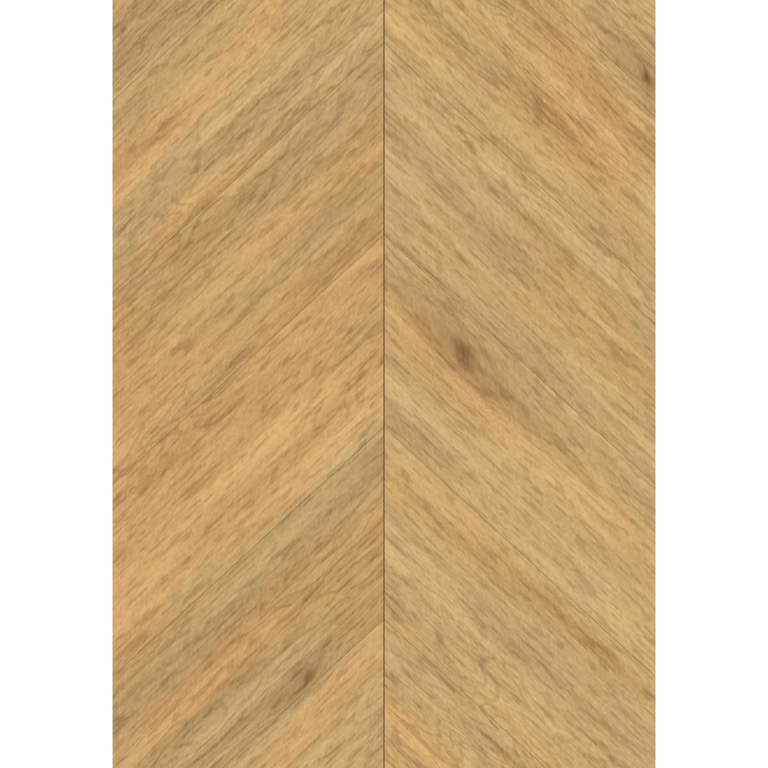
This texture is drawn by a WebGL 1 fragment shader. Its source:

```glsl
precision highp float;

uniform vec2 u_resolution;

const float PLANKS = 4.0;        // planks per column, top to bottom
const float JOINT_PHASE = 0.194; // height of the lowest joint at the spine
const float SLOPE = 0.92;        // fall of the planks away from the spine
const float HALF_WIDTH = 0.3535; // half width of the wooden panel
const vec3 PAPER = vec3(1.0);
const vec3 OAK_DARK = vec3(0.64, 0.51, 0.34);
const vec3 OAK_LIGHT = vec3(0.84, 0.70, 0.485);
const vec3 SEAM = vec3(0.42, 0.31, 0.19);

float hash(vec3 p) {
  p = fract(p * vec3(0.1031, 0.1030, 0.0973));
  p += dot(p, p.yzx + 33.33);
  return fract((p.x + p.y) * p.z);
}

float noise(vec2 p, float seed) {
  vec2 i = floor(p);
  vec2 f = fract(p);
  f = f * f * (3.0 - 2.0 * f);
  float low = mix(hash(vec3(i, seed)), hash(vec3(i + vec2(1.0, 0.0), seed)), f.x);
  float high = mix(hash(vec3(i + vec2(0.0, 1.0), seed)), hash(vec3(i + 1.0, seed)), f.x);
  return mix(low, high, f.y);
}

float fbm(vec2 p, float seed) {
  float sum = 0.0;
  float gain = 0.5;
  for (int i = 0; i < 4; i++) {
    sum += gain * noise(p, seed + float(i) * 17.0);
    p *= 2.0;
    gain *= 0.5;
  }
  return sum / 0.9375;
}

float line(float dist, float halfWidth, float px) {
  return 1.0 - smoothstep(max(0.0, halfWidth - 0.5 * px), halfWidth + 0.5 * px, dist);
}

// x runs along the grain, y is the height at which it meets the spine
vec2 grainSpace(vec2 p) {
  float along = abs(p.x - 0.5);
  return vec2(along, p.y + SLOPE * along);
}

// x: darkening by knots, y: sideways bend of the grain around them
vec2 knots(vec2 p) {
  vec2 effect = vec2(0.0);
  for (int i = 0; i < 3; i++) {
    float n = float(i);
    vec2 centre = vec2(0.401 + 0.181 * n + 0.02 * n * n, 0.12 + 0.455 * n - 0.033 * n * n);
    float sameSide = step(0.0, (p.x - 0.5) * (centre.x - 0.5));
    float size = 0.006 + 0.005 * n * (2.0 - n) + 0.0015 * n;
    vec2 d = grainSpace(p) - grainSpace(centre);
    d.y = fract(d.y + 0.5) - 0.5;
    d /= size;
    float core = exp(-dot(d, d * vec2(1.0, 0.7)));
    float halo = exp(-dot(d, d * vec2(0.02, 0.07)));
    effect += sameSide * vec2(0.95 * core + 0.32 * halo, -0.65 * d.y * size * halo);
  }
  return effect;
}

// Brightness of the wood: 0 is dark oak, 1 is light oak
float woodShade(vec2 g, float seed) {
  float tone = hash(vec3(seed, 7.0, 3.0)) - 0.5;
  float streaks = fbm(g * vec2(5.0, 32.0), seed + 11.0) - 0.5;
  float fibres = fbm(g * vec2(14.0, 110.0), seed + 101.0) - 0.5;
  float speckle = noise(g * 330.0, seed + 211.0) - 0.5;
  float pores = smoothstep(0.52, 0.88, noise(g * vec2(70.0, 230.0), seed + 307.0));

  // Growth rings follow the contours of a stretched height field
  float height = fbm(g * vec2(4.5, 12.0), seed + 401.0);
  float rings = smoothstep(0.2, 1.0, sin(height * 95.0 + fibres * 3.0));
  float figured = smoothstep(0.45, 0.7, noise(g * vec2(4.0, 9.0), seed + 503.0));

  return 0.69 + 0.26 * tone + 0.75 * streaks + 0.5 * fibres + 0.34 * speckle
    - 0.34 * pores - 0.24 * rings * figured;
}

vec3 woodColour(float shade, float warmth) {
  vec3 colour = mix(OAK_DARK, OAK_LIGHT, clamp(shade, -1.2, 1.1));
  return colour * mix(vec3(0.98, 1.0, 1.0), vec3(1.03, 0.985, 0.95), warmth);
}

void main() {
  vec2 p = gl_FragCoord.xy / u_resolution;
  float px = 1.0 / min(u_resolution.x, u_resolution.y);

  // Plank layout
  vec2 g = grainSpace(p);
  float row = (g.y - JOINT_PHASE) * PLANKS;
  float across = fract(row);
  float seed = mod(floor(row), PLANKS) + PLANKS * step(0.5, p.x) + 1.0;

  // Wood
  vec2 knot = knots(p);
  vec2 local = vec2(g.x, across / PLANKS + knot.y);
  float warmth = fbm(local * vec2(4.0, 14.0), seed + 601.0);
  warmth = smoothstep(0.3, 0.75, warmth + 0.3 * (hash(vec3(seed, 2.0, 9.0)) - 0.5));
  vec3 colour = woodColour(woodShade(local, seed) - knot.x, warmth);

  // Joints between planks and the spine
  float jointDistance = min(across, 1.0 - across) / PLANKS * inversesqrt(1.0 + SLOPE * SLOPE);
  colour = mix(colour, SEAM, 0.28 * line(jointDistance, 0.0007, px));
  colour = mix(colour, SEAM, 0.8 * line(g.x, 0.0008, px));

  // Panel on paper
  float panel = smoothstep(-0.5 * px, 0.5 * px, HALF_WIDTH - g.x);
  gl_FragColor = vec4(mix(PAPER, colour, panel), 1.0);
}
```
